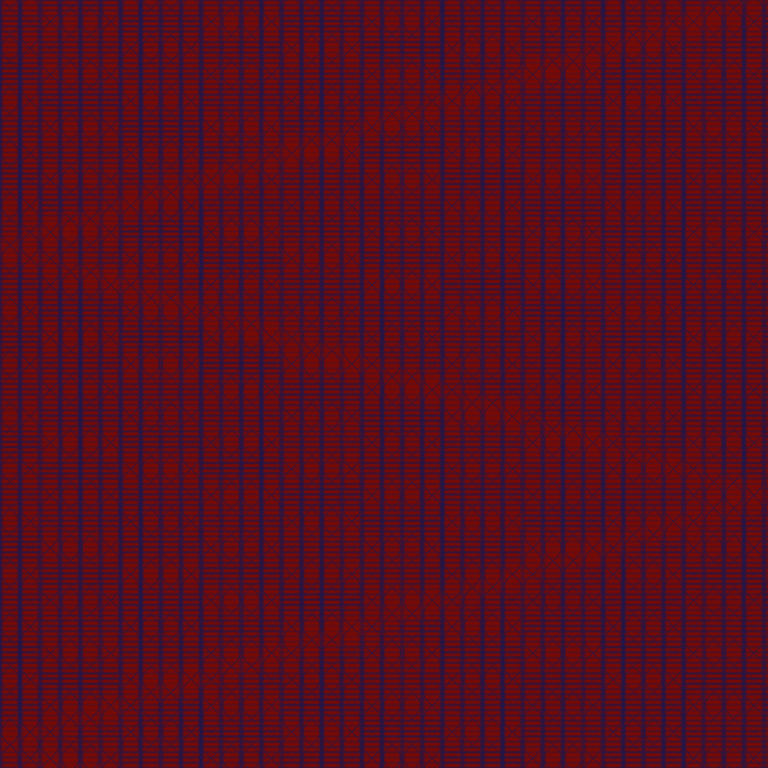
Reproduce this pattern procedurally as a Shadertoy shader.

```glsl
#define COLUMNS 38.2
#define ROWS 29.2
#define ROW_PHASE 1.37
#define THREADS_PER_ROW 5.0
#define BAR_HALF_WIDTH 0.0028
#define CURVE_HALF_WIDTH 0.0007
#define CURVE_SWING 0.44
#define ZIGZAG_START 0.68
#define ZIGZAG_PERIOD 0.65
#define RED vec3(0.475, 0.038, 0.01)
#define NAVY vec3(0.125, 0.085, 0.285)

const float PI = 3.14159265;

// Soft-edged stroke, all lengths in canvas units
float stroke(float dist, float halfWidth, float blur) {
    return 1.0 - smoothstep(halfWidth - blur, halfWidth + blur, dist);
}

// Distance to the sideways sine x = 0.5 + swing * cos(angle) inside a column
float waveDistance(float x, float angle, float swing) {
    float offset = abs(x - 0.5 - swing * cos(angle));
    float slope = swing * PI * ROWS * sin(angle);
    return offset / length(vec2(COLUMNS, slope));
}

// Long diagonal zigzag where the weave opens up
float zigzagGlow(vec2 p) {
    float t = (p.y - ZIGZAG_START) / ZIGZAG_PERIOD;
    float fold = 2.0 * abs(t - round(t));
    float d = (fold - p.x) * 0.5 * ZIGZAG_PERIOD;
    return exp(-d * d / 0.0004);
}

void mainImage(out vec4 fragColor, in vec2 fragCoord) {
    vec2 p = fragCoord / iResolution.y;
    float blur = max(0.8 / iResolution.y, 0.0007);
    float u = p.x * COLUMNS;
    float v = p.y * ROWS;

    // Bricks four columns wide, each neighbour raised by one row
    float brick = round(u / 4.0);
    float fromCentre = abs(u - 4.0 * brick);
    float angle = PI * (v - ROW_PHASE + mod(brick, 2.0));
    float openness = 0.5 + 0.5 * cos(angle);
    float glow = zigzagGlow(p);

    // Vertical bars with slow differences in strength
    float barId = round(u);
    float barStrength = 0.75 + 0.13 * sin(barId * 2.1) + 0.1 * sin(barId * 0.8 + p.y * 9.0);
    float bar = stroke(abs(u - barId) / COLUMNS, BAR_HALF_WIDTH, blur + 0.0014);
    bar *= barStrength * (1.0 - 0.35 * glow);

    // Horizontal threads, heavy between the open ovals
    float ripple = 0.5 + 0.5 * cos(2.0 * PI * THREADS_PER_ROW * v);
    float threadStrength = mix(0.72, 0.38, openness);
    threadStrength += 0.07 * sin(v * 1.7 + brick * 2.3);
    float thread = pow(ripple, 1.3) * threadStrength * (1.0 - 0.5 * glow);

    // Ovals in the inner columns, crossings in the outer ones
    float curveAngle = angle + (fromCentre > 1.0 ? 0.5 * PI : 0.0);
    float curve = 0.0;
    for (float side = -1.0; side < 2.0; side += 2.0) {
        float d = waveDistance(fract(u), curveAngle, side * CURVE_SWING);
        curve = max(curve, stroke(d, CURVE_HALF_WIDTH, blur));
    }
    curve *= mix(0.3, 0.65, max(openness, glow));

    // Layered translucent ink
    float ink = 1.0 - (1.0 - bar) * (1.0 - thread) * (1.0 - curve);
    fragColor = vec4(mix(RED, NAVY, ink), 1.0);
}
```
